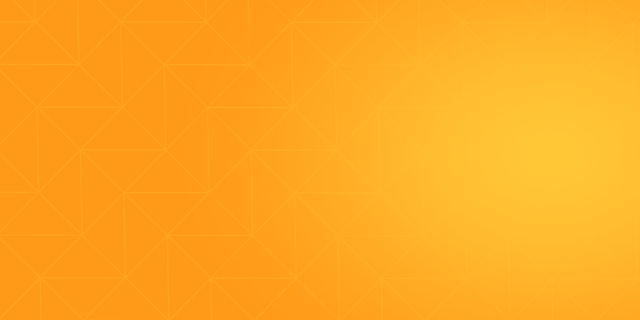
A Shadertoy shader for this background:

```glsl
// Warm orange backdrop with a golden glow at right and a faint lattice of triangles.

// Distance to the nearest whole number
float toInteger(float x) {
    return abs(fract(x + 0.5) - 0.5);
}

// Distance to the lattice lines, in units of its spacing
float latticeDistance(vec2 g) {
    // Diagonals divide the plane into diamonds
    vec2 d = 0.5 * vec2(g.x + g.y, g.x - g.y);
    float diagonal = 1.41421 * min(toInteger(d.x), toInteger(d.y));

    // Alternate bands of diamonds are split upright or level
    vec2 cell = floor(d);
    float upright = abs(g.x - (cell.x + cell.y + 1.0));
    float level = abs(g.y - (cell.x - cell.y));
    float split = mod(cell.y, 2.0) < 0.5 ? upright : level;

    return min(diagonal, split);
}

void mainImage(out vec4 fragColor, in vec2 fragCoord) {
    float pixel = 1.0 / iResolution.y;
    vec2 p = fragCoord * pixel;

    // Elliptical glow over the orange base
    vec3 orange = vec3(1.0, 0.604, 0.096);
    vec3 gold = vec3(1.0, 0.778, 0.213);
    float radius = length((p - vec2(1.72, 0.52)) * vec2(1.0, 1.38));
    float glow = 1.0 - smoothstep(0.0, 1.22, radius);
    vec3 color = mix(orange, gold, glow);

    // Slightly skewed lattice, measured down from the top
    float spacing = 0.1333;
    vec2 q = vec2(p.x, 1.0 - p.y) - vec2(0.1107, 0.0677);
    q.x -= 0.0186 * q.y;
    q.y -= 0.0023 * q.x;
    float dist = latticeDistance(q / spacing) * spacing;

    // Thin pale lines that melt into the glow
    float halfWidth = 0.002;
    float line = 1.0 - smoothstep(halfWidth - 0.6 * pixel, halfWidth + 0.6 * pixel, dist);
    color = mix(color, gold, 0.22 * line);

    fragColor = vec4(color, 1.0);
}
```
